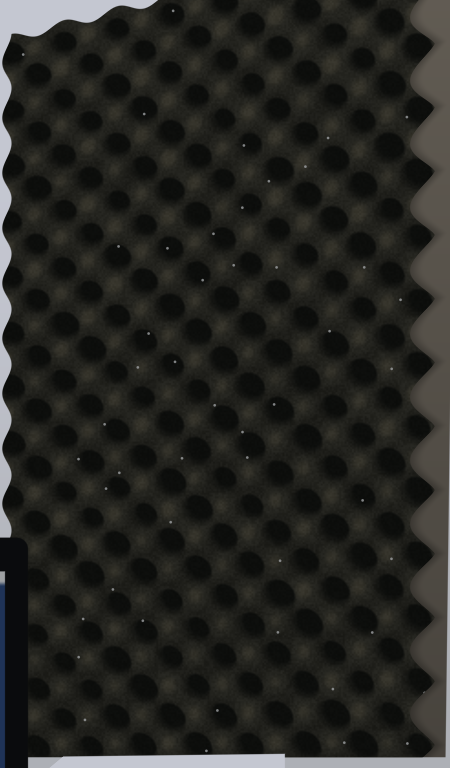
This texture is drawn by a WebGL 2 fragment shader. Its source:

```glsl
#version 300 es
precision highp float;
// Dark egg-crate acoustic foam panel hung on a pale wall, seen slightly from one side.
uniform vec2 u_resolution;
out vec4 outColor;

const float TAU = 6.2831853;
const float ASPECT = 0.586;          // canvas width in units of its height
const float ROWS = 13.0;             // bumps down the panel
const float PITCH = 0.0697;          // distance between bump columns
const float COLUMN_ORIGIN = 0.2578;
const float ROW_PHASE = 0.81;
const float TOP_LEFT = 0.0538;       // height of the panel top at the left
const float TOP_SLOPE = 0.26;        // rise of the top edge to the right
const float BOTTOM = 0.986;
const float POCKET_SIZE = 0.235;
const float GRAIN = 0.035;

const vec3 WALL = vec3(0.77, 0.78, 0.82);
const vec3 WALL_SHADE = vec3(0.62, 0.63, 0.64);
const vec3 SIDE = vec3(0.34, 0.32, 0.29);
const vec3 LIT = vec3(0.235, 0.225, 0.185);
const vec3 FOAM = vec3(0.14, 0.14, 0.12);
const vec3 PIT = vec3(0.045, 0.05, 0.043);
const vec3 FRAME = vec3(0.04, 0.045, 0.05);
const vec3 SCREEN = vec3(0.12, 0.20, 0.34);

float hash(vec2 p) {
    vec3 q = fract(vec3(p.xyx) * 0.1031);
    q += dot(q, q.yzx + 33.33);
    return fract((q.x + q.y) * q.z);
}

float noise(vec2 p) {
    vec2 i = floor(p), f = fract(p);
    f = f * f * (3.0 - 2.0 * f);
    return mix(mix(hash(i), hash(i + vec2(1, 0)), f.x),
               mix(hash(i + vec2(0, 1)), hash(i + vec2(1, 1)), f.x), f.y);
}

// 1 where d is negative, with an edge one pixel wide
float cover(float d) {
    float w = 0.8 / u_resolution.y;
    return 1.0 - smoothstep(-w, w, d);
}

// Shadowed hollow: crisp under the bump above, fading down and left
float pocket(vec2 grid) {
    vec2 id = floor(grid + 0.5);
    vec2 q = grid - id;
    q -= 0.05 * (vec2(hash(id + 7.0), hash(id + 31.0)) - 0.5);
    q.y -= 0.25 * q.x;
    float size = POCKET_SIZE * mix(0.88, 1.12, hash(id + 53.0));
    float d = length(q * vec2(0.95, 1.1)) - size;
    float soft = mix(0.035, 0.15, smoothstep(-0.12, 0.18, q.y - 0.5 * q.x));
    return 1.0 - smoothstep(-soft, soft * 0.7, d);
}

vec3 foamColor(vec2 p, vec2 grid) {
    // Rounded faces lit from the upper left
    float bump = 0.5 - 0.5 * cos(TAU * (grid.x + 0.06)) * cos(TAU * (grid.y + 0.05));
    float patchy = noise(p * 22.0) - 0.5;
    float light = bump * bump + 0.3 * patchy + 0.12 * (0.5 - p.y);
    vec3 c = mix(FOAM * 0.8, FOAM, smoothstep(0.1, 0.45, light));
    c = mix(c, LIT, 0.75 * smoothstep(0.5, 1.1, light));
    float shade = max(pocket(grid), pocket(grid + 0.5));
    c = mix(c, PIT, 0.95 * shade);
    c += GRAIN * (noise(p * 420.0) - 0.5) * (1.0 - 0.6 * shade);

    // Scattered dust specks
    vec2 cell = floor(p * 24.0);
    vec2 spot = 0.2 + 0.6 * vec2(hash(cell + 3.0), hash(cell + 17.0));
    float r = length(fract(p * 24.0) - spot) / 24.0;
    float speck = step(0.86, hash(cell + 91.0)) * (1.0 - smoothstep(0.0008, 0.0026, r));
    return mix(c, WALL_SHADE, 0.8 * speck);
}

void main() {
    vec2 uv = gl_FragCoord.xy / u_resolution;
    vec2 p = vec2(uv.x * ASPECT, 1.0 - uv.y);

    // Rows fan out from the level bottom to the sloping top
    float top = TOP_LEFT - TOP_SLOPE * p.x;
    float row = ROWS * (p.y - top) / (BOTTOM - top);
    float column = (p.x - COLUMN_ORIGIN) / PITCH;
    column -= 0.6 * max(p.x - 0.35, 0.0);
    vec2 grid = vec2(column, row - ROW_PHASE);

    // Wall and the flat side of the panel
    vec3 color = mix(WALL, WALL_SHADE, smoothstep(0.2, 1.0, p.y) * 0.6);
    float tooth = 1.0 - 2.0 * pow(abs(sin(0.5 * TAU * grid.y)), 1.3);
    float rightEdge = 0.550 + 0.016 * tooth;
    float sideMask = cover(p.x - 0.593 + 0.013 * p.y) * cover(p.y - BOTTOM) * cover(0.3 - p.x);
    float contact = smoothstep(-0.004, 0.018, p.x - rightEdge);
    vec3 side = SIDE * mix(1.12, 0.82, p.y) * mix(0.72, 1.0, contact);
    color = mix(color, side, sideMask);

    // Scalloped foam face
    float leftEdge = 0.009 - 0.006 * cos(TAU * (row - 0.4));
    float topEdge = 0.08 * cos(TAU * column);
    float face = cover(p.x - rightEdge) * cover(leftEdge - p.x);
    face *= cover((topEdge - row) * 0.075) * cover(p.y - BOTTOM);
    color = mix(color, foamColor(p, grid), face);

    // Pale sheet along the bottom
    float sheet = max(0.986 - 0.012 * p.x - p.y, max(p.x - 0.371, 0.081 - p.x - 0.6 * (p.y - BOTTOM) * 2.0));
    color = mix(color, WALL, cover(sheet));

    // Dark screen frame in the lower left corner
    vec2 corner = p - vec2(0.0215, 0.715);
    float frame = length(max(vec2(corner.x, -corner.y), 0.0)) - 0.015;
    color = mix(color, FRAME, cover(frame));
    vec3 glow = mix(WALL_SHADE, SCREEN, smoothstep(0.756, 0.764, p.y));
    color = mix(color, glow, cover(max(p.x - 0.0065, 0.744 - p.y)));

    outColor = vec4(color, 1.0);
}
```
